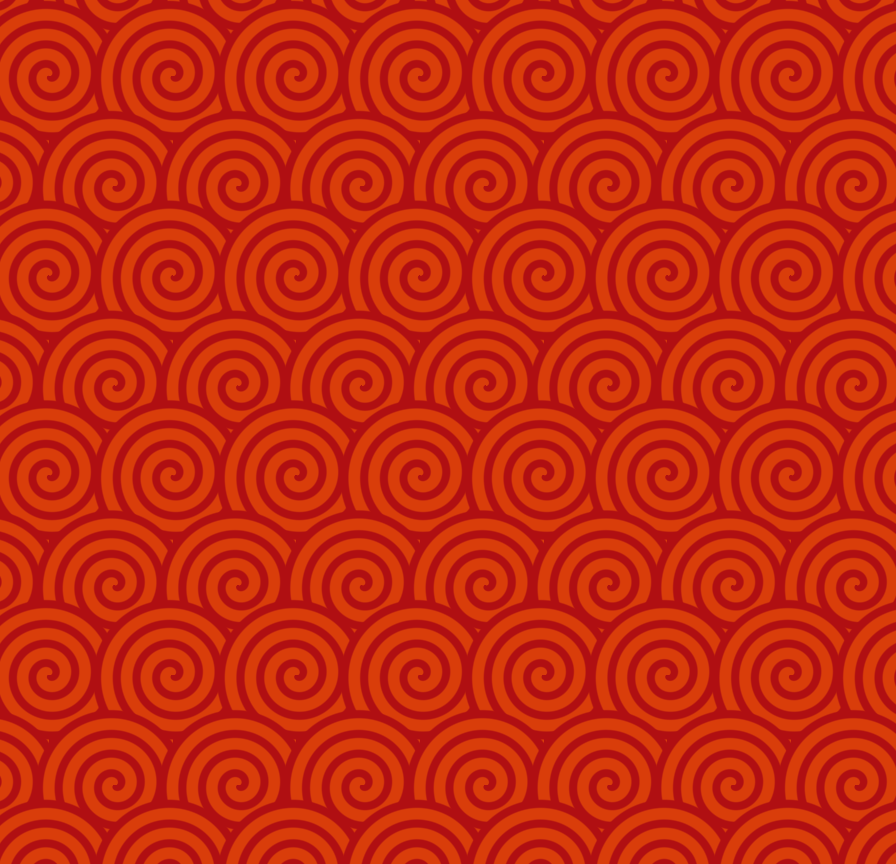
Give the GLSL for this pattern, as a Shadertoy shader.

```glsl
const float TAU = 6.2831853;

// Lengths are in units of one column spacing
const float COLUMNS = 7.245;              // repeats across the canvas
const float PERIOD = 1.615;               // height of a pair of rows
const float ODD_DROP = 0.89;              // drop from even row to odd row
const float ODD_SHIFT = 0.53;             // sideways shift of odd rows
const vec2 FIRST_CENTRE = vec2(0.396, 0.611);
const float ARM_PITCH = 0.16;             // spacing of the spiral arms
const float ARM_FILL = 0.59;              // share of the pitch that is orange
const float OUTER_RADIUS = 0.618;         // where the outermost arm starts
const vec3 RED = vec3(0.69, 0.06, 0.07);
const vec3 ORANGE = vec3(0.85, 0.24, 0.04);

// Number of arms inward from the outer edge; the turn runs down, left, up, right
float armDepth(vec2 q) {
    float turn = fract(atan(-q.x, q.y) / TAU);
    return (OUTER_RADIUS - length(q)) / ARM_PITCH - turn;
}

// Orange coverage of the arms
float armMask(float depth, float blur) {
    float offset = abs(fract(depth - 0.5 * ARM_FILL + 0.5) - 0.5);
    float dist = (offset - 0.5 * ARM_FILL) * ARM_PITCH;
    float inside = step(0.5 * (ARM_FILL - 1.0), depth);
    return inside * (1.0 - smoothstep(-blur, blur, dist));
}

// Coverage of the whole curl with its red rim
float curlMask(float depth, float blur) {
    float dist = (depth + 1.0 - ARM_FILL) * ARM_PITCH;
    return smoothstep(-blur, blur, dist);
}

vec2 rowOrigin(float row) {
    float odd = mod(row, 2.0);
    float drop = PERIOD * floor(row * 0.5) + ODD_DROP * odd;
    return FIRST_CENTRE + vec2(ODD_SHIFT * odd, drop);
}

void mainImage(out vec4 fragColor, in vec2 fragCoord) {
    // Rows are counted downward from the top edge
    float pixel = COLUMNS / iResolution.x;
    vec2 p = vec2(fragCoord.x, iResolution.y - fragCoord.y) * pixel;
    float nearRow = floor((p.y - FIRST_CENTRE.y) / (0.5 * PERIOD));
    vec3 color = RED;

    // Lower rows overlap upper ones, and right curls overlap left ones
    for (int j = -2; j <= 2; j++) {
        vec2 q = p - rowOrigin(nearRow + float(j));
        q.x -= floor(q.x + 0.5);
        for (int i = -1; i <= 1; i++) {
            float depth = armDepth(q - vec2(float(i), 0.0));
            vec3 curl = mix(RED, ORANGE, armMask(depth, pixel));
            color = mix(color, curl, curlMask(depth, pixel));
        }
    }

    fragColor = vec4(color, 1.0);
}
```
